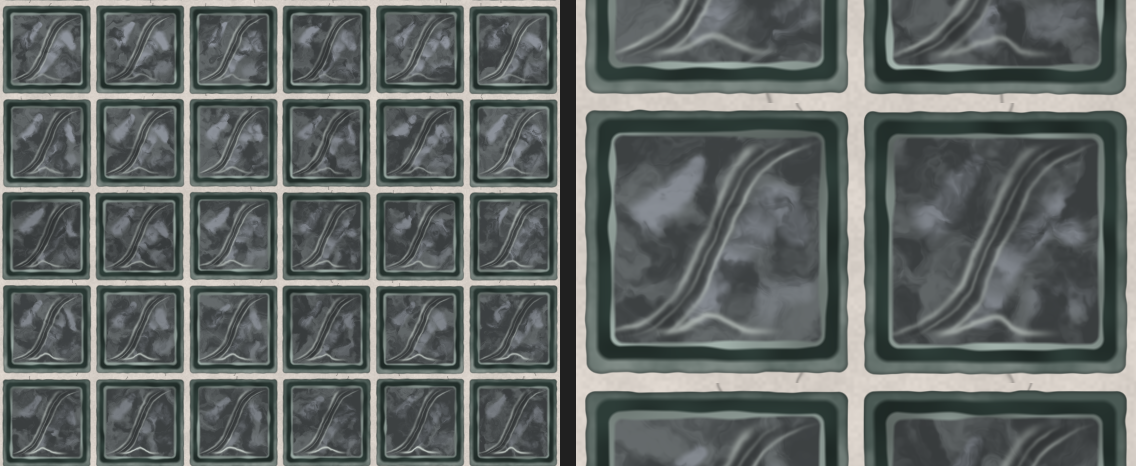
Left: the whole. Right: its middle third, enlarged.
Write a Shadertoy shader that draws this texture.

```glsl
// Wall of wavy glass blocks set in pale mortar, six columns by five rows.
// Each block nests rounded boxes (bevel, dark frame, rim, pane); the pane holds
// an S-shaped ridge and milky reflections, warped by noise and varied per block.

const float COLUMNS = 6.0;
const float ROWS = 5.0;
const float ROW_SHIFT = 0.039;      // vertical offset of the grid, in cells
const float BLOCK_HALF = 0.468;     // half sizes, in cells
const float FRAME_HALF = 0.432;
const float RIM_HALF = 0.386;
const float PANE_HALF = 0.366;
const float JITTER = 0.010;         // misplacement of the blocks

const vec3 MORTAR = vec3(0.84, 0.81, 0.78);
const vec3 BEVEL_DARK = vec3(0.29, 0.35, 0.33);
const vec3 BEVEL_LIGHT = vec3(0.58, 0.62, 0.60);
const vec3 FRAME = vec3(0.14, 0.19, 0.175);
const vec3 RIM = vec3(0.50, 0.55, 0.53);
const vec3 GLASS_DARK = vec3(0.23, 0.245, 0.25);
const vec3 GLASS_MID = vec3(0.38, 0.40, 0.405);
const vec3 MILK = vec3(0.58, 0.60, 0.64);
const vec3 GLINT = vec3(0.74, 0.77, 0.75);

float hash(vec2 p) {
    vec3 a = fract(p.xyx * 0.1031);
    a += dot(a, a.yzx + 33.33);
    return fract((a.x + a.y) * a.z);
}

float noise(vec2 p) {
    vec2 i = floor(p), f = fract(p);
    f = f * f * (3.0 - 2.0 * f);
    return mix(mix(hash(i), hash(i + vec2(1, 0)), f.x),
               mix(hash(i + vec2(0, 1)), hash(i + vec2(1, 1)), f.x), f.y);
}

float fbm(vec2 p) {
    float sum = 0.0, amp = 0.53;
    for (int i = 0; i < 4; i++) {
        sum += amp * noise(p);
        p = mat2(1.6, 1.2, -1.2, 1.6) * p + 7.3;
        amp *= 0.5;
    }
    return sum;
}

float boxDist(vec2 p, float halfSize, float radius) {
    vec2 q = abs(p) - halfSize + radius;
    return length(max(q, 0.0)) + min(max(q.x, q.y), 0.0) - radius;
}

float inside(float d, float soft) { return 1.0 - smoothstep(-soft, soft, d); }

// Soft band of half width w around zero
float band(float d, float w) { return exp(-d * d / (w * w)); }

// Soft capsule from a to b with radii ra and rb
float smear(vec2 p, vec2 a, vec2 b, float ra, float rb) {
    float h = clamp(dot(p - a, b - a) / dot(b - a, b - a), 0.0, 1.0);
    float r = mix(ra, rb, h);
    return 1.0 - smoothstep(0.35 * r, r, length(p - mix(a, b, h)));
}

// Pane colour; q spans -1..1, height runs from 0 (bottom row) to 1 (top row)
vec3 paneColor(vec2 q, vec2 seed, float height) {
    vec2 warp = vec2(fbm(q * 2.2 + seed), fbm(q * 2.2 + seed + 17.0)) - 0.5;
    vec2 p = q + 0.22 * warp;
    float smoke = fbm(p * 2.6 + warp * 2.0 + seed);
    vec3 col = mix(GLASS_DARK, GLASS_MID, smoothstep(0.35, 0.8, smoke + 0.08 * height));

    // Milky reflections: drop at upper left, cap and streak at right
    float lobes = smear(p, vec2(-0.62, 0.22), vec2(-0.2, 0.72), 0.25, 0.11);
    lobes = max(lobes, smear(p, vec2(0.60, 0.34), vec2(0.76, 0.08), 0.26, 0.16));
    float stripes = 0.75 + 0.25 * sin(dot(p, vec2(9.0, 14.0)) + 6.0 * smoke);
    lobes = max(lobes, stripes * smear(p, vec2(0.5, 0.28), vec2(-0.16, -0.72), 0.23, 0.15));
    lobes = max(lobes, 0.45 * smear(p, vec2(0.5, -0.62), vec2(0.8, -0.5), 0.28, 0.2));
    col = mix(col, MILK, lobes * mix(0.5, 0.85, height) * smoothstep(0.15, 0.6, smoke));

    // S-shaped ridge: dark trough between bright edges
    float y = q.y + 0.08 * warp.y, y4 = y * y * y * y;
    float slope = 0.42 + 2.25 * y4;
    float s = (q.x + 0.1 * warp.x - 0.02 - 0.42 * y - 0.45 * y4 * y) / sqrt(1.0 + slope * slope);
    float fade = 1.0 - smoothstep(0.82, 0.98, abs(q.y));
    col = mix(col, GLASS_DARK * 0.78, 0.7 * fade * band(s + 0.04, 0.09));
    float edges = 0.5 * band(s - 0.07, 0.025) + 0.55 * band(s + 0.15, 0.035) + 0.3 * band(s + 0.05, 0.02);
    col = mix(col, GLINT, edges * fade * (0.45 + 0.8 * noise(q * 4.0 + seed)));

    // Curved glint along the foot, stronger in the lower rows
    float arc = q.y + 0.9 - 0.16 * band(q.x + 0.05 + 0.3 * warp.x, 0.22);
    float span = smoothstep(-0.75, -0.3, q.x) * (1.0 - smoothstep(0.2, 0.7, q.x));
    return mix(col, GLINT, span * band(arc, 0.035) * mix(0.95, 0.35, height));
}

void mainImage(out vec4 fragColor, in vec2 fragCoord) {
    float px = COLUMNS / iResolution.x;
    vec2 uv = fragCoord * px + vec2(0.0, ROW_SHIFT);
    vec2 cell = floor(uv), seed = cell * 13.7 + 5.0;
    vec2 rnd = vec2(hash(cell + 3.0), hash(cell + 41.0)) - 0.5;
    vec2 p = fract(uv) - 0.5 - JITTER * rnd;
    float height = clamp(cell.y / (ROWS - 1.0), 0.0, 1.0);

    // Mortar with stains and hairline cracks across the joints
    vec3 col = MORTAR * (0.93 + 0.10 * fbm(uv * 6.0) + 0.05 * noise(uv * 70.0));
    float crack = abs(p.x - 0.7 * rnd.y + 0.03 * (noise(uv * 25.0) - 0.5));
    col *= 1.0 - 0.22 * band(crack, 0.007) * step(0.45, abs(p.y));

    // Bevel, paler towards the foot, with a worn outer edge
    float dBlock = boxDist(p, BLOCK_HALF, 0.035) + 0.008 * (noise(uv * 22.0) - 0.5);
    float wear = fbm(uv * 7.0 + 9.0) - 0.25 - 0.55 * p.y + 0.25 * rnd.x;
    vec3 bevel = mix(BEVEL_DARK, BEVEL_LIGHT, clamp(wear, 0.0, 1.0));
    bevel *= 1.0 - 0.25 * band(dBlock, 0.010);
    col = mix(col, bevel, inside(dBlock, px));

    // Dark frame, then the pale wavy rim
    vec2 f = p - vec2(0.0, 0.006) - 0.008 * rnd.yx;
    float wobble = 0.016 * (noise(uv * 9.0 + 3.0) - 0.5);
    float dFrame = boxDist(f, FRAME_HALF, 0.05) + 0.5 * wobble;
    col = mix(col, FRAME * (0.8 + 0.5 * noise(uv * 8.0)), inside(dFrame, px + 0.007));
    float dRim = boxDist(f, RIM_HALF, 0.04) + wobble;
    vec3 rim = RIM * (0.75 + 0.5 * noise(uv * 6.0 + 21.0) - 0.25 * f.y);
    col = mix(col, rim, inside(dRim, px + 0.003));

    // Glass pane
    float dPane = boxDist(f, PANE_HALF, 0.03) - wobble;
    vec3 pane = paneColor(f / PANE_HALF, seed, height) * (1.0 + 0.12 * rnd.x);
    col = mix(col, pane, inside(dPane, px + 0.004));

    fragColor = vec4(clamp(col, 0.0, 1.0), 1.0);
}
```
